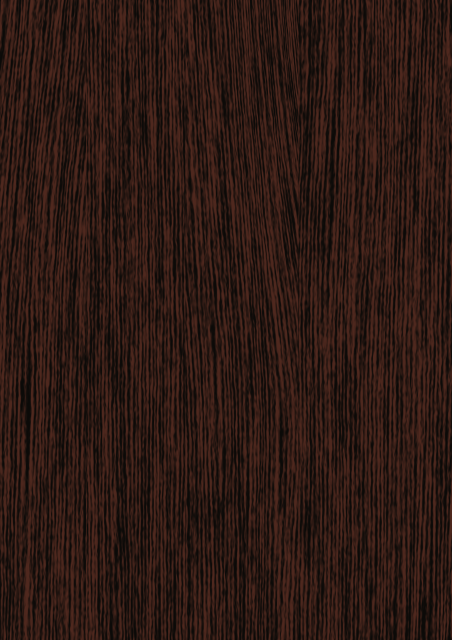
Reproduce this texture procedurally as a WebGL 1 fragment shader.

```glsl
precision highp float;
// Dark wenge veneer: four joined strips of fine, near-vertical black and red-brown grain.
uniform vec2 u_resolution;

float hash(vec2 p) {
  vec3 q = fract(vec3(p.xyx) * 0.1031);
  q += dot(q, q.yzx + 33.33);
  return fract((q.x + q.y) * q.z);
}

// Value noise centred on zero
float noise(vec2 p) {
  vec2 cell = floor(p), f = fract(p);
  f = f * f * (3.0 - 2.0 * f);
  float low = mix(hash(cell), hash(cell + vec2(1.0, 0.0)), f.x);
  float high = mix(hash(cell + vec2(0.0, 1.0)), hash(cell + vec2(1.0, 1.0)), f.x);
  return mix(low, high, f.y) - 0.5;
}

// Noise along a single fibre, each fibre shifted by its own amount
float column(float index, float y) {
  y += 19.0 * hash(vec2(index, 71.0));
  float f = fract(y);
  float here = hash(vec2(index, floor(y)));
  float next = hash(vec2(index, floor(y) + 1.0));
  return mix(here, next, f * f * (3.0 - 2.0 * f)) - 0.5;
}

// Neighbouring fibres blended, so that their ends never line up
float fibres(float x, float y) {
  float index = floor(x);
  return mix(column(index, y), column(index + 1.0, y), smoothstep(0.0, 1.0, x - index));
}

// Sideways shift of the grain in each strip, h running from bottom to top
float grainLean(float strip, float x, float h) {
  if (strip < 0.5) return -0.06 * smoothstep(0.5, 1.1, h) - 0.015 * h;
  if (strip < 1.5) return 0.005 * h;
  if (strip < 2.5) {
    float u = (x - 0.41) / 0.25;
    return (0.08 + 0.09 * u * u) * smoothstep(0.3, 1.15, h) - 0.015 * h;
  }
  return -0.02 * h;
}

// Share of brown wood at a point, from 0 (black pore) to 1
float woodTone(vec2 p, float h) {
  float strip = step(0.19, p.x) + step(0.41, p.x) + step(0.66, p.x);
  float across = p.x + grainLean(strip, p.x, h) + 3.0 + strip * 7.3;

  // Broad bends and slight roughness
  across += 0.015 * noise(vec2(across * 5.0, p.y * 1.5));
  across += 0.0026 * noise(vec2(across * 90.0, p.y * 26.0));

  // Growth bands, finer in the second strip
  float density = abs(strip - 1.0) < 0.5 ? 124.0 : 106.0;
  float phase = across * density + 1.7 * noise(vec2(across * 30.0, p.y * 2.0));
  float bands = abs(fract(phase) - 0.5) * 2.0 - 0.5;

  // Long streaks, short pore flecks, fine speckle and broad patches
  float streaks = fibres(across * 200.0, p.y * 6.0);
  float flecks = fibres(across * 340.0 + 40.0, p.y * 38.0);
  float speckle = fibres(across * 480.0 + 90.0, p.y * 120.0);
  float patches = noise(vec2(across * 16.0, p.y * 2.0 + 9.0));

  float tone = 0.75 * bands + 0.6 * streaks + 0.5 * flecks + 0.5 * speckle + 0.1 * patches;
  return smoothstep(-0.52, 0.52, tone);
}

void main() {
  // Average of six samples, to smooth the fine edges
  float tone = 0.0;
  for (int i = 0; i < 3; i++) {
    for (int j = 0; j < 2; j++) {
      vec2 shift = vec2((float(i) - 1.0) / 3.0, (float(j) - 0.5) / 2.0);
      vec2 frag = gl_FragCoord.xy + shift;
      tone += woodTone(frag / u_resolution.x, frag.y / u_resolution.y) / 6.0;
    }
  }

  vec3 darkGrain = vec3(0.045, 0.040, 0.032);
  vec3 redBrown = vec3(0.310, 0.157, 0.118);
  gl_FragColor = vec4(mix(darkGrain, redBrown, tone), 1.0);
}
```
